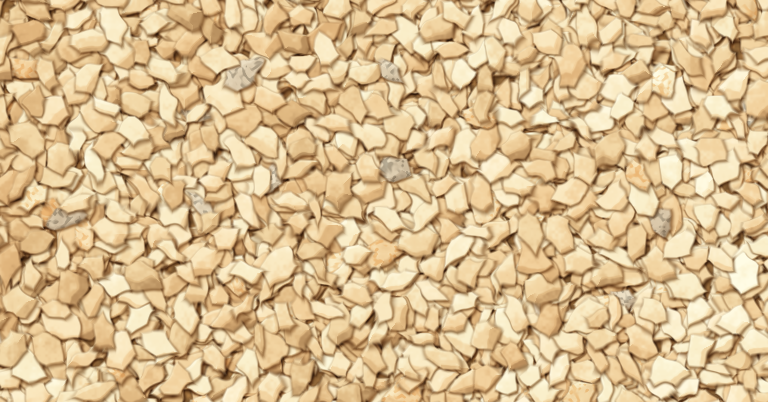
A Shadertoy shader for this texture:

```glsl
// A bed of crushed pale limestone: angular chips piled at random.
// Five jittered grids of convex polygons are painted from bottom to top;
// each chip has soft bevelled facets and drops a warm shadow on those below.

const float TAU = 6.2831853;
const int LAYERS = 5;
const int SIDES = 6;

vec4 hash4(vec2 p) {
    vec4 h = fract(p.xyxy * vec4(0.1031, 0.1030, 0.0973, 0.1099));
    h += dot(h, h.wzxy + 33.33);
    return fract((h.xxyz + h.yzzw) * h.zywx);
}

float noise(vec2 p) {
    vec2 i = floor(p), f = fract(p);
    f = f * f * (3.0 - 2.0 * f);
    return mix(mix(hash4(i).x, hash4(i + vec2(1, 0)).x, f.x),
               mix(hash4(i + vec2(0, 1)).x, hash4(i + vec2(1, 1)).x, f.x), f.y);
}

mat2 rotation(float a) {
    float c = cos(a), s = sin(a);
    return mat2(c, s, -s, c);
}

// Limestone colour from deep brown (0) to cream (1)
vec3 stoneRamp(float t) {
    vec3 c = mix(vec3(0.28, 0.15, 0.04), vec3(0.54, 0.38, 0.20), smoothstep(0.10, 0.35, t));
    c = mix(c, vec3(0.73, 0.57, 0.38), smoothstep(0.35, 0.55, t));
    c = mix(c, vec3(0.88, 0.73, 0.52), smoothstep(0.55, 0.72, t));
    c = mix(c, vec3(0.95, 0.84, 0.65), smoothstep(0.72, 0.86, t));
    c = mix(c, vec3(0.98, 0.93, 0.79), smoothstep(0.86, 1.00, t));
    return mix(c, vec3(1.0, 0.98, 0.89), smoothstep(1.0, 1.18, t));
}

// Paints one chip, centred on the origin of p, over the colour below it
void paintChip(inout vec3 col, vec2 p, vec2 id, vec2 light, float lift, float grain, float blur) {
    vec4 shape = hash4(id + 17.3), look = hash4(id + 71.9);
    float halfLong = mix(0.43, 0.70, shape.x);
    vec2 size = halfLong * vec2(1.0, mix(0.42, 0.86, shape.y));
    mat2 turn = rotation(shape.z * TAU);
    vec2 q = (turn * p) / size;
    if (length(q) > 1.9) return;
    vec2 lightDir = turn * light;
    vec2 shadowShift = -lightDir * 0.06 / size;

    // Convex outline, its shifted shadow and the dominant bevel
    float outline = length(q) - 1.25;
    float shadow = length(q - shadowShift) - 1.25;
    float bevel = -1.0, facing = 0.0;
    for (int k = 0; k < SIDES; k++) {
        vec4 h = hash4(id + float(k) * 5.71 + 3.1);
        float a = (float(k) + 0.8 * h.x) * TAU / float(SIDES);
        vec2 dir = vec2(cos(a), sin(a));
        float side = dot(q, dir) - mix(0.70, 1.05, h.y);
        outline = max(outline, side);
        shadow = max(shadow, side - dot(shadowShift, dir));
        float slope = side + mix(0.06, 0.75, h.z * h.z);
        if (slope > bevel) {
            bevel = slope;
            facing = dot(normalize(dir / size), lightDir);
        }
    }

    // Contact shadow, deep only close to the chip
    float shade = 1.0 - smoothstep(-0.02, 0.14, shadow * size.y);
    col *= mix(vec3(1.0), vec3(0.56, 0.43, 0.29), 0.80 * shade * shade);

    // Face tone: tilt of the top, bevels, fine mottling
    float tone = mix(0.76, 1.06, look.x) + lift;
    tone += 0.10 * dot(q, lightDir) * (look.y - 0.2);
    tone += smoothstep(0.0, 0.30, bevel) * (facing > 0.0 ? 0.08 : 0.20) * facing;
    tone += 0.14 * (grain - 0.5);
    vec3 face = stoneRamp(tone);
    face *= mix(vec3(1.0, 0.97, 0.935), vec3(1.0, 1.01, 1.01), look.z);

    // A very few grey speckled chips and a few rusty ones
    float specks = smoothstep(0.45, 0.85, noise(p * 9.0 + id));
    vec3 grey = vec3(dot(face, vec3(0.33))) * vec3(1.03, 0.98, 0.89) * (1.0 - 0.35 * specks);
    face = mix(face, grey, 0.65 * step(0.992, look.w));
    face *= mix(vec3(1.0), vec3(0.96, 0.82, 0.64), 0.7 * specks * step(look.w, 0.02));

    col = mix(col, face, 1.0 - smoothstep(-blur, blur, outline * size.y));
}

void mainImage(out vec4 fragColor, in vec2 fragCoord) {
    vec2 uv = fragCoord / iResolution.y;
    vec2 across = fragCoord / iResolution.xy - 0.5;
    float grain = 0.6 * noise(uv * 60.0) + 0.4 * noise(uv * 130.0 + 9.0);
    float patches = noise(uv * 4.0 + 5.0) - 0.5;
    vec2 warp = vec2(noise(uv * 32.0 + 40.0), noise(uv * 32.0 + 80.0)) - 0.5;
    vec3 col = vec3(0.56, 0.40, 0.22) * (0.7 + 0.6 * grain);

    for (int n = 0; n < LAYERS; n++) {
        float layer = float(n);
        float cells = 16.5 - 0.7 * layer;
        mat2 turn = rotation(0.4 + 1.3 * layer);
        // The warp makes the broken edges uneven
        vec2 p = turn * (uv * cells + 0.22 * warp) + 31.0 * layer;
        vec2 light = turn * normalize(vec2(-0.5, 0.85));
        // Deeper chips are dimmer; the right side is paler
        float lift = 0.015 * (layer - 3.0) + 0.10 * across.x - 0.03 * across.y + 0.08 * patches;
        for (int y = -1; y <= 1; y++)
        for (int x = -1; x <= 1; x++) {
            vec2 cell = floor(p) + vec2(x, y);
            vec2 id = cell + 57.0 * layer;
            vec2 centre = cell + 0.5 + 0.7 * (hash4(id).xy - 0.5);
            paintChip(col, p - centre, id, light, lift, grain, 0.0035 * cells);
        }
    }
    fragColor = vec4(clamp(col, 0.0, 1.0), 1.0);
}
```
